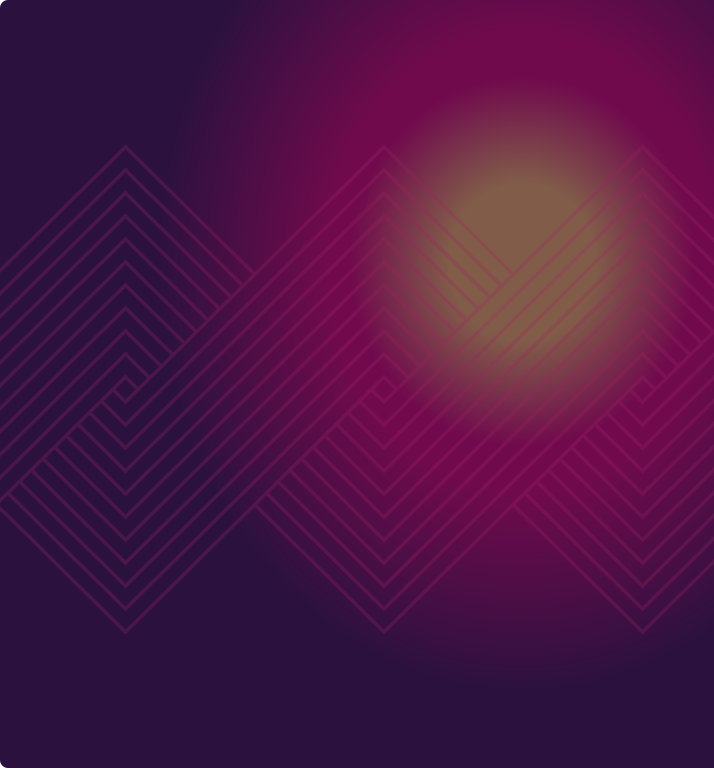
Reproduce this background procedurally as a WebGL 2 fragment shader.

```glsl
#version 300 es
precision highp float;
// Interlaced chevron lines over a gold and magenta glow on deep violet.

uniform vec2 u_resolution;
out vec4 fragColor;

// Lengths are fractions of the canvas height.
const vec3 VIOLET = vec3(0.170, 0.068, 0.245);
const vec3 MAGENTA = vec3(0.440, 0.040, 0.302);
const vec3 GOLD = vec3(0.505, 0.365, 0.285);
const vec3 LINE_COLOR = vec3(0.62, 0.13, 0.38);
const vec3 PAGE = vec3(1.0);

const vec2 GLOW_CENTER = vec2(0.680, 0.659);
const vec2 HALO_RADII = vec2(0.475, 0.560);
const vec2 CORE_RADII = vec2(0.224, 0.240);
const float HALO_START = 0.53;
const float CORE_START = 0.42;

const float PERIOD = 0.3366;       // distance between chevron columns
const float RISE = 0.3320;         // climb of a line across one column
const float APEX_X = 0.1634;       // first column
const float PEAK_DEPTH = 0.1914;   // top chevron, measured from the top
const float SPACING = 0.02995;     // vertical gap between lines
const float LAST_LINE = 10.0;
const float HALF_STROKE = 0.0023;
const float LINE_ALPHA = 0.28;
const float CORNER_RADIUS = 0.0105;

float linearStep(float a, float b, float x) {
  return clamp((x - a) / (b - a), 0.0, 1.0);
}

// Vertical distance to the nearest line of a finite stack.
float stackDistance(float depth) {
  float index = clamp(round(depth / SPACING), 0.0, LAST_LINE);
  return abs(depth - index * SPACING);
}

// A rising band crosses each column; falling lines fill the space around it.
float weaveDistance(vec2 p) {
  float slope = RISE / PERIOD;
  float climb = slope * mod(p.x - APEX_X, PERIOD);
  float depth = 1.0 - p.y - PEAK_DEPTH;
  float rising = depth + climb - RISE;
  float falling = depth - climb;
  float dist = stackDistance(rising);
  bool outsideBand = rising < 0.0 || rising > LAST_LINE * SPACING;
  if (outsideBand) dist = min(dist, stackDistance(falling));
  return dist / sqrt(1.0 + slope * slope);
}

vec3 glow(vec2 p) {
  vec2 offset = p - GLOW_CENTER;
  float halo = linearStep(1.0, HALO_START, length(offset / HALO_RADII));
  float core = linearStep(1.0, CORE_START, length(offset / CORE_RADII));
  return mix(mix(VIOLET, MAGENTA, halo), GOLD, core);
}

// Signed distance to a panel whose two left corners are rounded.
float panelDistance(vec2 p) {
  vec2 q = vec2(CORNER_RADIUS - p.x, abs(p.y - 0.5) - 0.5 + CORNER_RADIUS);
  return length(max(q, 0.0)) - CORNER_RADIUS;
}

void main() {
  vec2 p = gl_FragCoord.xy / u_resolution.y;
  float pixel = 1.0 / u_resolution.y;

  vec3 color = glow(p);
  float stroke = linearStep(0.5 * pixel, -0.5 * pixel, weaveDistance(p) - HALF_STROKE);
  color = mix(color, LINE_COLOR, LINE_ALPHA * stroke);
  color = mix(color, PAGE, linearStep(-0.5 * pixel, 0.5 * pixel, panelDistance(p)));
  fragColor = vec4(color, 1.0);
}
```
